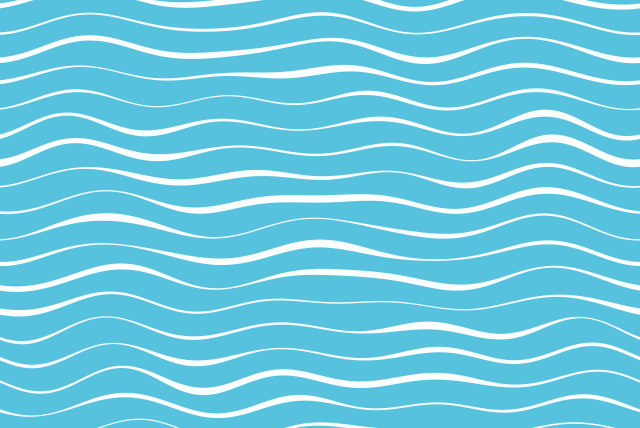
Reproduce this pattern procedurally as a Shadertoy shader.

```glsl
// Rows of white, calligraphic water ripples on a flat turquoise ground.

const vec3  WATER = vec3(0.34, 0.76, 0.87);
const vec3  FOAM  = vec3(0.98, 0.995, 0.99);
const float ROWS = 16.8;          // row spacings down the canvas
const float ROW_SHIFT = 0.08;     // upward offset of the rows, in spacings
const float AMPLITUDE = 0.45;     // wave height, in spacings
const float THIN = 0.045;         // narrowest stroke, in spacings
const float THICK = 0.31;         // widest stroke, in spacings
const float LONG_WAVES = 3.0;     // crests across in the long swell
const float SHORT_WAVES = 4.0;    // crests across in the short swell
const float BLEND_ROWS = 8.9;     // rows between returns of the long swell
const float JITTER = 0.016;       // sideways variation between rows
const float TAU = 6.2831853;

float hash(vec2 p) {
    return fract(sin(dot(p, vec2(127.1, 311.7))) * 43758.5453);
}

// Share of the short swell in a row, from 0 to 1.
float shortShare(float row) {
    return 0.5 - 0.5 * cos(TAU * (row - 0.9) / BLEND_ROWS);
}

// Crest positions drift slowly to the right from row to row.
float longCrest(float row)  { return 0.147 + 0.0035 * row; }
float shortCrest(float row) { return 0.065 + 0.0080 * row; }

// Upward displacement of a row; periodic across the canvas.
float waveHeight(float x, float row) {
    float shift = JITTER * (hash(vec2(row, 3.0)) - 0.5);
    float longSwell  = cos(TAU * LONG_WAVES * (x - longCrest(row) - shift));
    float shortSwell = cos(TAU * SHORT_WAVES * (x - shortCrest(row) - shift));
    float ripple = cos(TAU * (5.0 * x + hash(vec2(row, 7.0))));
    float gain = mix(0.85, 1.1, hash(vec2(row, 11.0)));
    float swell = mix(longSwell, shortSwell, mix(0.1, 0.75, shortShare(row)));
    return AMPLITUDE * gain * swell + 0.05 * ripple;
}

// Stroke width: random at each crest and trough, eased in between.
float strokeWidth(float x, float row) {
    bool isShort = shortShare(row) > 0.5;
    float knots = 2.0 * (isShort ? SHORT_WAVES : LONG_WAVES);
    float t = (x - (isShort ? shortCrest(row) : longCrest(row))) * knots;
    float knot = floor(t);
    float a = hash(vec2(mod(knot, knots), row + 23.0));
    float b = hash(vec2(mod(knot + 1.0, knots), row + 23.0));
    float swelling = mix(a * a, b * b, smoothstep(0.0, 1.0, t - knot));
    return mix(THIN, THICK, swelling);
}

void mainImage(out vec4 fragColor, in vec2 fragCoord) {
    vec2 uv = fragCoord / iResolution.xy;
    float depth = (1.0 - uv.y) * ROWS + ROW_SHIFT;
    float pixel = ROWS / iResolution.y;
    float nearest = floor(depth + 0.5);

    // Gather the strokes of the neighbouring rows.
    float foam = 0.0;
    for (int i = -2; i <= 2; i++) {
        float row = nearest + float(i);
        float width = strokeWidth(uv.x, row);
        float dist = abs(depth - row + waveHeight(uv.x, row));
        float cover = clamp(0.5 + (0.5 * width - dist) / pixel, 0.0, 1.0);
        foam = max(foam, min(cover, width / pixel));
    }

    fragColor = vec4(mix(WATER, FOAM, foam), 1.0);
}
```
